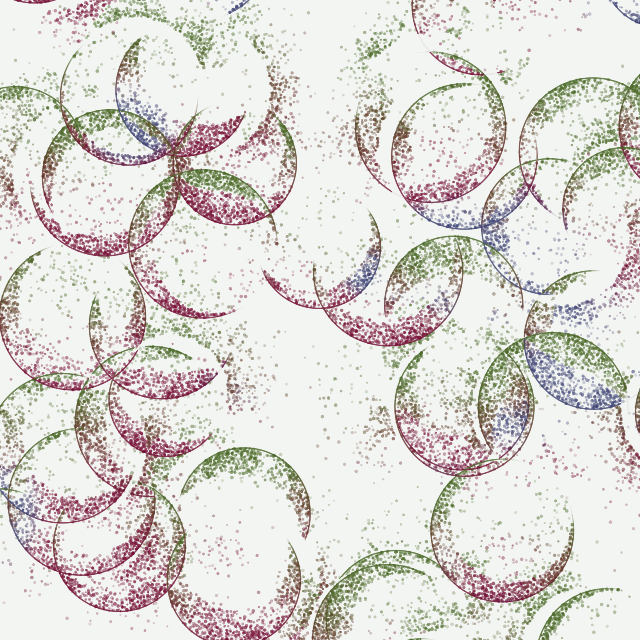
A Shadertoy shader for this pattern:

```glsl
// Overlapping sprayed crescents on pale paper: fine rims, stippled bands, clear gaps.
// Each crescent is the space between two circles; its ink density decides which
// dots of several rotated, jittered grids are kept. Ink hue follows the rim normal.

#define ARCS 44
#define LAYERS 7
#define SEED 5.0
#define DOT_CELL 0.007
#define RIM_WIDTH 0.0011
#define HALO_FADE 0.026
#define HALO_REACH 0.13
#define PAPER vec3(0.953, 0.961, 0.949)
#define CRIMSON vec3(0.47, 0.07, 0.22)
#define BROWN vec3(0.40, 0.22, 0.17)
#define GREEN vec3(0.30, 0.42, 0.16)
#define INDIGO vec3(0.26, 0.28, 0.47)

vec4 hash4(vec2 p) {
    vec4 q = fract(p.xyxy * vec4(0.1031, 0.1030, 0.0973, 0.1099));
    q += dot(q, q.wzxy + 33.33);
    return fract((q.xxyz + q.yzzw) * q.zywx);
}

float noise(vec2 p) {
    vec2 i = floor(p), f = fract(p);
    f = f * f * (3.0 - 2.0 * f);
    float low = mix(hash4(i).x, hash4(i + vec2(1, 0)).x, f.x);
    float high = mix(hash4(i + vec2(0, 1)).x, hash4(i + vec2(1, 1)).x, f.x);
    return mix(low, high, f.y);
}

float fbm(vec2 p) {
    return 0.55 * noise(p) + 0.29 * noise(p * 2.1 + 17.0) + 0.16 * noise(p * 4.3 + 41.0);
}

vec2 heading(float angle) { return vec2(cos(angle), sin(angle)); }

// Returns spray tone, spray density, rim tone, rim coverage at p.
vec4 crescents(vec2 p, float pixel) {
    float grain = 0.6 * fbm(p * 14.0 + 50.0) + 0.4 * fbm(p * 48.0 + 90.0);
    grain = smoothstep(0.34, 0.66, grain);
    vec4 ink = vec4(0.5, 0.0, 0.5, 0.0);

    for (int i = 0; i < ARCS; i++) {
        float k = float(i);
        vec4 a = hash4(vec2(k, SEED));
        vec2 centre = fract(vec2(0.7549, 0.5698) * k + 0.3) + (a.xy - 0.5) * 0.22;
        vec2 q = p - (centre * 1.16 - 0.08);
        float radius = mix(0.085, 0.118, sqrt(a.z));
        float dist = length(q);
        if (dist > radius + HALO_REACH) continue;

        // Crescent between the rim circle and an offset inner circle
        vec4 b = hash4(vec2(k, SEED + 71.0));
        float innerRadius = radius * mix(0.78, 1.15, a.w * a.w);
        float slack = radius - innerRadius;
        float thickness = max(radius * mix(0.12, 0.6, b.x), slack * 2.2);
        vec2 axis = heading(3.3 + (b.y - 0.5) * 4.6);
        float outer = radius - dist;
        float inner = length(q + axis * (thickness - slack)) - innerRadius;
        float inside = step(0.0, outer);
        float band = inside * step(0.0, inner);
        float density = band * (0.3 + 0.65 * exp(-outer / 0.022)) * mix(0.25, 1.0, grain);
        density = max(density, 0.07 * inside * grain);

        // Halo of loose spray beyond a clear sliver
        vec2 lift = heading(1.4 + (b.z - 0.5) * 4.5);
        vec2 h = q - lift * mix(0.008, 0.035, b.w);
        float away = length(h) - radius;
        float hasHalo = step(0.4, fract(b.x * 13.7));
        float facing = smoothstep(0.05, 0.8, dot(h, lift) / max(length(h), 0.001));
        float halo = step(0.0, away) * exp(-away / HALO_FADE) * facing * hasHalo;
        float gap = (1.0 - inside) * step(away, 0.0) * hasHalo;
        ink.yw *= 1.0 - 0.92 * gap;
        density = max(density, 0.8 * halo * grain);

        float tone = 0.5 + 0.5 * q.y / max(dist, 0.001) + (fract(b.y * 9.3) - 0.5) * 0.3;
        if (density > ink.y) ink.xy = vec2(tone, density);

        // Thin rim, tapering out at the tips
        float rim = 1.0 - smoothstep(RIM_WIDTH - 0.5 * pixel, RIM_WIDTH + 0.5 * pixel, abs(outer));
        rim *= smoothstep(-0.001, 0.006, inner);
        if (rim > ink.w) ink.zw = vec2(tone, rim);
    }
    return ink;
}

vec3 inkColour(float tone, vec2 p) {
    tone += (fbm(p * 8.0 + 30.0) - 0.5) * 0.35;
    vec3 colour = mix(CRIMSON, BROWN, smoothstep(0.12, 0.45, tone));
    colour = mix(colour, GREEN, smoothstep(0.42, 0.85, tone));
    float cool = smoothstep(0.66, 0.82, noise(p * 5.0 + 60.0));
    return mix(colour, INDIGO, cool * (1.0 - smoothstep(0.25, 0.5, tone)));
}

void mainImage(out vec4 fragColor, in vec2 fragCoord) {
    vec2 p = fragCoord / iResolution.y;
    float pixel = 1.0 / iResolution.y;
    float soft = 0.5 * pixel / DOT_CELL;
    vec3 colour = PAPER;

    // Stipple: one jittered dot per cell in each rotated grid
    for (int layer = 0; layer < LAYERS; layer++) {
        float k = float(layer);
        vec2 d = heading(k * 1.3 + 0.4);
        mat2 turn = mat2(d.x, d.y, -d.y, d.x);
        vec2 grid = turn * p / DOT_CELL + k * 17.3;
        vec2 cell = floor(grid);
        vec4 h = hash4(cell + 400.0 + k * 31.0);
        float size = mix(0.2, 0.4, h.z);
        vec2 dotAt = cell + 0.5 + (h.xy - 0.5) * (1.0 - 2.0 * size);
        float mask = 1.0 - smoothstep(size - soft, size + soft, length(grid - dotAt));
        if (mask <= 0.0) continue;
        vec2 world = transpose(turn) * (dotAt - k * 17.3) * DOT_CELL;
        vec2 spray = crescents(world, pixel).xy;
        float opacity = mix(0.3, 0.85, fract(h.z * 7.0)) * mix(0.45, 1.0, sqrt(spray.y));
        vec3 ink = inkColour(spray.x + (h.x - 0.5) * 0.2, world);
        colour = mix(colour, ink, mask * opacity * step(h.w, spray.y));
    }

    // Rims on top
    vec2 rim = crescents(p, pixel).zw;
    colour = mix(colour, inkColour(rim.x, p) * 0.95, 0.8 * rim.y);
    fragColor = vec4(colour, 1.0);
}
```
